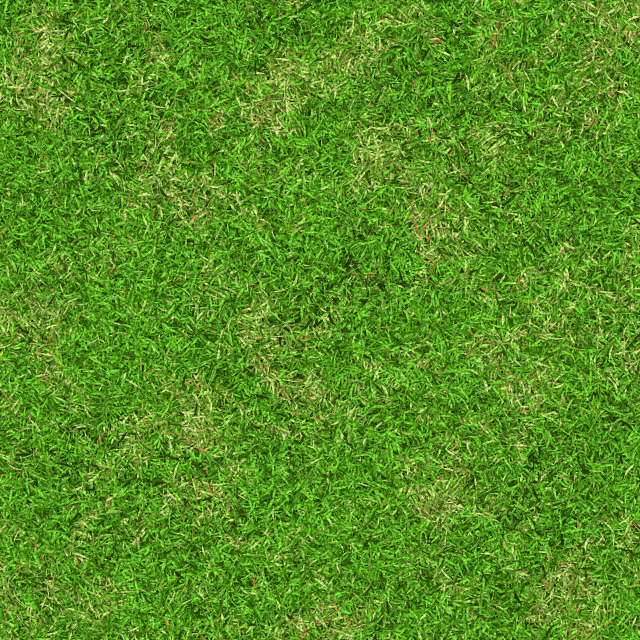
Give the GLSL for this texture, as a Shadertoy shader.

```glsl
// A worn lawn seen from above: short grass, straw patches and clover.
// Jittered grids of curved blades are layered over cellular soil litter;
// warped, layered sines decide where the turf is dry, lush or leafy.

const vec3 DEEP   = vec3(0.14, 0.20, 0.02);
const vec3 DARK   = vec3(0.20, 0.38, 0.04);
const vec3 GREEN  = vec3(0.29, 0.56, 0.08);
const vec3 BRIGHT = vec3(0.42, 0.75, 0.16);
const vec3 OLIVE  = vec3(0.43, 0.55, 0.16);
const vec3 STRAW  = vec3(0.70, 0.79, 0.41);
const vec3 RUST   = vec3(0.66, 0.50, 0.26);

const int   BLADE_LAYERS = 14;
const float BLADE_CELL   = 0.0172;  // grid step, in canvas heights
const float BLADE_WIDTH  = 0.0015;  // half width at the middle
const float SHADOW       = 0.27;
const float LEAF_CELL    = 0.013;
const float LEAF_RADIUS  = 0.0052;
const float LITTER_CELL  = 0.006;
const float GRIT_CELL    = 0.0042;  // fine mottling over the blades
const float PATCH_FREQ   = 15.0;

vec4 hash4(vec2 p) {
    vec4 q = fract(p.xyxy * vec4(0.1031, 0.1030, 0.0973, 0.1099));
    q += dot(q, q.wzxy + 33.33);
    return fract((q.xxyz + q.yzzw) * q.zywx);
}

// Layered sines, warped at every octave; roughly -1 to 1.
float patches(vec2 p) {
    float sum = 0.0, amp = 0.46;
    for (int i = 0; i < 6; i++) {
        p += 0.7 * sin(1.3 * p.yx + float(i) * 1.7);
        sum += amp * sin(p.x) * sin(p.y);
        p = mat2(0.8, 0.6, -0.6, 0.8) * p * 1.7 + 2.3;
        amp *= 0.78;
    }
    return sum;
}

// Distance to the nearest scattered point, in cells.
float cellular(vec2 p) {
    vec2 cell = floor(p);
    float nearest = 4.0;
    for (int y = -1; y <= 1; y++)
    for (int x = -1; x <= 1; x++) {
        vec2 id = cell + vec2(x, y);
        vec2 d = id + hash4(id).xy - p;
        nearest = min(nearest, dot(d, d));
    }
    return sqrt(nearest);
}

vec3 greenRamp(float tone) {
    vec3 c = mix(DEEP, DARK, smoothstep(0.0, 0.08, tone));
    c = mix(c, GREEN, smoothstep(0.08, 0.30, tone));
    return mix(c, BRIGHT, smoothstep(0.38, 0.78, tone));
}

vec3 dryRamp(float tone) {
    vec3 c = mix(OLIVE, STRAW, smoothstep(0.22, 0.70, tone));
    return mix(c, RUST, step(0.95, tone));
}

// One grid of curved, tapered blades, each with a soft shadow.
vec3 drawBlades(vec3 col, vec2 p, float layer, float dryChance, float lush, float aa) {
    vec2 g = p / BLADE_CELL + layer * vec2(0.37, 0.61);
    vec2 cell = floor(g);
    for (int y = -1; y <= 1; y++)
    for (int x = -1; x <= 1; x++) {
        vec2 id = cell + vec2(x, y);
        vec4 place = hash4(id + layer * 57.0);
        vec4 look = hash4(id + layer * 57.0 + 311.0);
        float angle = 6.2832 * place.z;
        vec2 dir = vec2(cos(angle), sin(angle));
        vec2 q = (g - id - place.xy) * BLADE_CELL;
        q = vec2(dot(q, dir), dot(q, vec2(-dir.y, dir.x)));

        float halfLen = BLADE_CELL * mix(0.30, 0.92, place.w);
        float t = q.x / halfLen;
        if (abs(t) > 1.0) continue;
        q.y -= (look.x - 0.5) * 0.5 * halfLen * (t * t - 0.3);
        float taper = 1.0 - t * t;
        float width = BLADE_WIDTH * mix(0.6, 1.45, look.y) * taper;

        float shade = smoothstep(2.3 * BLADE_WIDTH, 0.0, abs(q.y + 0.7 * BLADE_WIDTH));
        col *= 1.0 - SHADOW * shade * taper;

        float tone = clamp(look.z + lush, 0.0, 1.0);
        vec3 blade = look.w < dryChance ? dryRamp(look.z) : greenRamp(tone);
        blade *= mix(0.94, 1.27, smoothstep(-width, width + aa, q.y));
        col = mix(col, blade, smoothstep(aa, -aa, abs(q.y) - width));
    }
    return col;
}

// Three-lobed clover leaves, thinned out by chance.
vec3 drawClover(vec3 col, vec2 p, float chance, float aa) {
    vec2 g = p / LEAF_CELL;
    vec2 cell = floor(g);
    for (int y = -1; y <= 1; y++)
    for (int x = -1; x <= 1; x++) {
        vec2 id = cell + vec2(x, y);
        vec4 h = hash4(id + 733.0);
        if (h.z > chance) continue;
        vec2 q = (g - id - h.xy) * LEAF_CELL;
        float lobes = 0.68 + 0.32 * cos(3.0 * atan(q.y, q.x) + 6.2832 * h.w);
        float radius = LEAF_RADIUS * mix(0.65, 1.0, h.w);
        float d = length(q) - radius * lobes;
        col *= 1.0 - 0.35 * smoothstep(0.4 * radius, 0.0, d);
        vec3 leaf = greenRamp(0.4 + 0.6 * h.w) * (0.88 + 0.3 * length(q) / radius);
        col = mix(col, leaf, smoothstep(aa, -aa, d));
    }
    return col;
}

void mainImage(out vec4 fragColor, in vec2 fragCoord) {
    vec2 p = fragCoord / iResolution.y;
    float aa = 0.65 / iResolution.y;

    // Turf condition
    float dry = patches(p * PATCH_FREQ + 4.0);
    float dryChance = 0.07 + 0.66 * smoothstep(-0.22, 0.75, dry);
    float vigour = patches(p * PATCH_FREQ * 0.7 + 31.0);
    float cloverChance = 0.38 * smoothstep(0.05, 0.55, vigour - 0.5 * dry);

    // Soil litter, then blades, with clover under the last few
    float litter = cellular(p / LITTER_CELL);
    vec3 col = mix(mix(DARK, OLIVE, dryChance), DEEP, smoothstep(0.2, 0.8, litter));
    for (int i = 0; i < BLADE_LAYERS; i++) {
        if (i == BLADE_LAYERS - 2) col = drawClover(col, p, cloverChance, aa);
        col = drawBlades(col, p, float(i) + 1.0, dryChance, -0.12 * vigour, aa);
    }

    // Fine grit
    col *= mix(1.17, 0.84, smoothstep(0.1, 0.85, cellular(p / GRIT_CELL + 17.0)));
    fragColor = vec4(clamp(col, 0.0, 1.0), 1.0);
}
```
